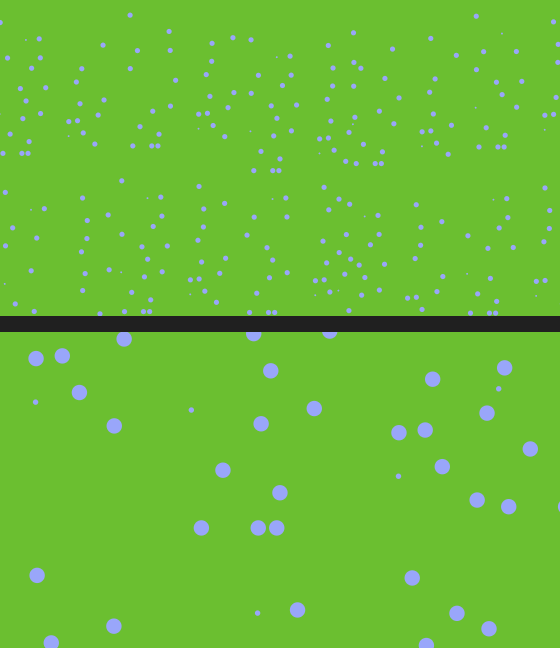
Top: the whole. Bottom: its middle third, enlarged.
A WebGL 1 fragment shader for this pattern:

```glsl
precision highp float;
// Small lilac dots strewn over flat green. One hashed motif of dots, with a
// row of three below it, is stamped on a loose grid of shifted origins;
// each stamp drops some dots, so echoes, gaps and clusters appear.

uniform vec2 u_resolution;

#define DOT_RADIUS 0.0081
#define CELL 0.06
#define MOTIF_CELLS vec2(6.0, 7.0)
#define STAMP_STEP vec2(0.362, 0.5)
#define STAMP_SHIFT vec2(0.10, 0.11)
#define FILL 0.64
#define SPECK_SHARE 0.05
#define GREEN vec3(0.42, 0.75, 0.19)
#define LILAC vec3(0.60, 0.65, 0.98)

float hash(vec2 p) {
    vec3 q = fract(p.xyx * vec3(0.1031, 0.1030, 0.0973));
    q += dot(q, q.yzx + 33.33);
    return fract((q.x + q.y) * q.z);
}

vec2 hash2(vec2 p) {
    return vec2(hash(p + 17.3), hash(p + 71.9));
}

// Signed distance to the dot of the motif cell that holds p.
float motifDot(vec2 p, vec2 stamp) {
    vec2 cell = floor(p / CELL);
    vec2 inside = step(vec2(0.0), cell) * step(cell, MOTIF_CELLS - 1.0);
    float keep = mix(0.7, 1.0, hash(stamp + 5.7));
    bool present = hash(cell + 3.1) < FILL
        && hash(cell + stamp * 13.7 + 41.0) < keep;
    if (inside.x * inside.y < 0.5 || !present) return 1.0;

    // The margin keeps the whole dot inside its cell.
    vec2 center = (cell + mix(vec2(0.15), vec2(0.85), hash2(cell))) * CELL;
    float isSpeck = step(hash(cell + 91.7), SPECK_SHARE);
    return length(p - center) - DOT_RADIUS * mix(1.0, 0.35, isSpeck);
}

// Signed distance to a single dot followed by a close pair.
float tailDots(vec2 p) {
    float d = 1.0;
    for (int k = 0; k < 3; k++) {
        float n = float(k);
        float x = 0.06 * min(n, 1.0) + 0.0195 * max(n - 1.0, 0.0);
        d = min(d, length(p - vec2(x + 0.02, -0.015)) - DOT_RADIUS);
    }
    return d;
}

void main() {
    vec2 uv = gl_FragCoord.xy / u_resolution.y;
    float d = 1.0;

    // Nearest dot over all stamps, in units of the canvas height.
    for (int i = 0; i < 5; i++) {
        for (int j = 0; j < 2; j++) {
            vec2 stamp = vec2(float(i), float(j));
            vec2 origin = stamp * STAMP_STEP
                + (hash2(stamp + 8.0) - 0.35) * STAMP_SHIFT;
            vec2 p = uv - origin;
            d = min(d, min(motifDot(p, stamp), tailDots(p)));
        }
    }

    // Edge smoothed over one pixel.
    float coverage = clamp(0.5 - d * u_resolution.y, 0.0, 1.0);
    gl_FragColor = vec4(mix(GREEN, LILAC, coverage), 1.0);
}
```
